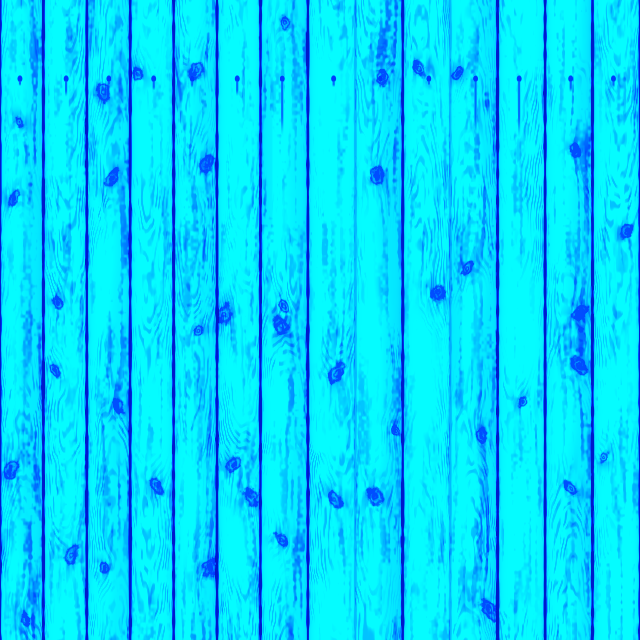
Reproduce this texture procedurally as a three.js fragment shader.

```glsl
varying vec2 vUv;

const vec3 CYAN = vec3(0.02, 0.99, 1.0);
const vec3 AZURE = vec3(0.0, 0.61, 1.0);
const vec3 DEEP_BLUE = vec3(0.0, 0.23, 1.0);
const vec3 SEAM_BLUE = vec3(0.0, 0.1, 0.8);
const float TAU = 6.28319;
const float NARROW_COUNT = 6.0;
const float WIDE_COUNT = 8.0;
const float SPLIT = 0.407;
const float NAIL_HEIGHT = 0.877;

float hash(vec2 p) {
  vec3 q = fract(vec3(p.xyx) * 0.1031);
  q += dot(q, q.yzx + 33.33);
  return fract((q.x + q.y) * q.z);
}

float noise(vec2 p) {
  vec2 i = floor(p);
  vec2 f = fract(p);
  f = f * f * (3.0 - 2.0 * f);
  return mix(mix(hash(i), hash(i + vec2(1.0, 0.0)), f.x),
             mix(hash(i + vec2(0.0, 1.0)), hash(i + 1.0), f.x), f.y);
}

float fbm(vec2 p) {
  return 0.55 * noise(p) + 0.3 * noise(p * 2.1 + 7.3) + 0.15 * noise(p * 4.3 + 19.1);
}

// Plank lookup: index, position across the plank, plank width
vec3 plankAt(float x) {
  bool narrow = x < SPLIT;
  float width = narrow ? SPLIT / NARROW_COUNT : (1.0 - SPLIT) / WIDE_COUNT;
  float cell = (narrow ? x : x - SPLIT) / width;
  float index = min(floor(cell), narrow ? NARROW_COUNT - 1.0 : WIDE_COUNT - 1.0);
  return vec3(index + (narrow ? 0.0 : NARROW_COUNT), cell - index, width);
}

// Knots: x is the tone, y is how far they push the grain aside
vec2 knots(vec2 uv, float plank, float across, float width) {
  vec2 result = vec2(0.0);
  for (int k = 0; k < 4; k++) {
    vec2 seed = vec2(plank * 3.0 + 5.0, float(k) * 7.0 + 2.0);
    vec2 center = vec2(mix(0.15, 0.85, hash(seed)), (float(k) + hash(seed + 11.0)) / 4.0);
    float present = step(0.3, hash(seed + 37.0));
    float radius = mix(0.007, 0.013, hash(seed + 23.0));
    vec2 q = vec2((across - center.x) * width, uv.y - center.y) / radius;
    q.x += q.y * (hash(seed + 51.0) - 0.5);
    float d = length(q * vec2(1.0, 0.72)) + 0.9 * (fbm(uv * 110.0) - 0.5);
    float core = smoothstep(1.15, 0.8, d) * (0.55 + 0.22 * sin(d * 11.0));
    float halo = exp(-0.22 * dot(q, q)) * smoothstep(0.35, 0.75, noise(uv * vec2(190.0, 70.0)));
    result.x += present * (core + 0.4 * halo);
    result.y += present * exp(-0.12 * q.x * q.x - 0.035 * q.y * q.y);
  }
  return result;
}

// Arched growth rings, running up or down the plank
float growthRings(vec2 uv, float plank, float across, float bend) {
  float offset = across - mix(0.35, 0.65, hash(vec2(plank, 61.0)));
  float direction = hash(vec2(plank, 73.0)) < 0.5 ? -1.0 : 1.0;
  float field = 22.0 * offset * offset + direction * uv.y * 24.0;
  field += 3.0 * fbm(vec2(across * 3.0 + plank * 9.0, uv.y * 15.0)) + 2.5 * bend;
  float line = smoothstep(0.25, 0.95, 0.5 + 0.5 * sin(TAU * field));
  return line * smoothstep(0.25, 0.65, noise(uv * vec2(180.0, 60.0)));
}

float streaks(vec2 uv, float plank, float bend) {
  vec2 p = vec2(uv.x * 210.0 + bend * 1.5, uv.y * 13.0 + plank * 17.0);
  float fibre = 0.7 * noise(p) + 0.3 * noise(uv * vec2(240.0, 170.0));
  return smoothstep(0.5, 0.82, fibre);
}

// Broad stains: dark right sides, and blocks along some left edges
float stains(vec2 uv, float plank, float across) {
  float dark = mod(plank, 2.0) < 0.5 ? mix(0.65, 1.0, hash(vec2(plank, 83.0))) : 0.2;
  float drift = 0.5 * (fbm(vec2(plank * 5.0, uv.y * 5.0)) - 0.5);
  float side = smoothstep(0.3, 0.8, across + drift);
  float blockCenter = 0.79 - (plank - 6.0) * 0.069;
  float block = smoothstep(0.16, 0.14, abs(uv.y - blockCenter)) * smoothstep(0.3, 0.22, across);
  return dark * side + (abs(mod(plank, 4.0) - 2.0) < 0.5 ? 0.7 * block : 0.0);
}

float nail(vec2 uv, float plank, float across, float width) {
  vec2 d = vec2((across - mix(0.42, 0.58, hash(vec2(plank, 91.0)))) * width, uv.y - NAIL_HEIGHT);
  float head = smoothstep(0.0048, 0.0028, length(d * vec2(1.0, 0.75)));
  float tailLength = 0.012 + 0.1 * pow(hash(vec2(plank, 97.0)), 3.0);
  float tail = smoothstep(0.0026, 0.0008, abs(d.x)) * step(d.y, 0.0);
  return max(head, 0.75 * tail * smoothstep(-tailLength, -0.6 * tailLength, d.y));
}

float seam(vec2 uv, float plank, float across, float width) {
  float edge = plank + step(0.5, across);
  float strength = (edge == 8.0 || edge == 10.0) ? 0.25 : 1.0;
  float d = min(across, 1.0 - across) * width + 0.0012 * (noise(vec2(edge * 13.0, uv.y * 70.0)) - 0.5);
  return strength * (1.15 * smoothstep(0.0032, 0.001, d) + 0.22 * exp(-d / 0.004));
}

vec3 toneColor(float tone) {
  vec3 color = mix(CYAN, AZURE, clamp(tone * 2.0, 0.0, 1.0));
  color = mix(color, DEEP_BLUE, clamp(tone * 2.0 - 1.0, 0.0, 1.0));
  return mix(color, SEAM_BLUE, smoothstep(1.0, 1.3, tone));
}

void main() {
  vec3 plank = plankAt(vUv.x);
  vec2 knot = knots(vUv, plank.x, plank.y, plank.z);
  float fibre = streaks(vUv, plank.x, knot.y);
  float rings = growthRings(vUv, plank.x, plank.y, knot.y);
  float ringPatch = smoothstep(0.4, 0.7, fbm(vec2(plank.x * 3.7 + plank.y * 1.5, vUv.y * 6.0)));
  float fibrePatch = smoothstep(0.3, 0.7, fbm(vec2(plank.x * 7.1 + plank.y * 3.0, vUv.y * 8.0)));

  float tone = stains(vUv, plank.x, plank.y) * (0.16 + 0.38 * fibre);
  tone += 0.32 * fibre * fibrePatch + 0.34 * rings * max(ringPatch, 0.7 * knot.y);
  tone = max(tone - 0.04, 0.0) + knot.x;
  tone = max(min(tone, 0.9), nail(vUv, plank.x, plank.y, plank.z));
  tone += seam(vUv, plank.x, plank.y, plank.z);
  gl_FragColor = vec4(toneColor(tone), 1.0);
}
```
